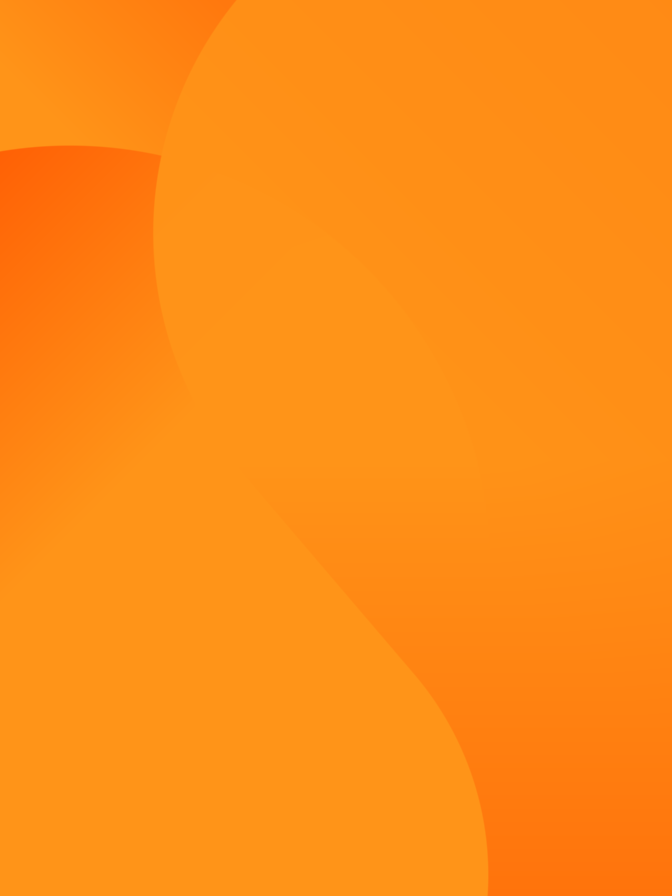
A WebGL 1 fragment shader for this background:

```glsl
precision highp float;

uniform vec2 u_resolution;

#define LIGHT vec3(1.0, 0.582, 0.095)
#define DEEP vec3(1.0, 0.38, 0.02)
#define DISC vec3(0.078, 0.3685, 0.469)
#define UPPER_BEND vec3(0.581, 0.740, 0.410)
#define LOWER_BEND vec3(0.200, 0.0234, 0.345)
#define VEIL_OPACITY 0.94

// Linear ramp from 0 at a to 1 at b
float ramp(float a, float b, float x) {
  return clamp((x - a) / (b - a), 0.0, 1.0);
}

// Positive inside a circle given as centre and radius
float circleDepth(vec2 p, vec3 circle) {
  return circle.z - length(p - circle.xy);
}

// Positive to the right of two opposing arcs joined by their common tangent
float waveDepth(vec2 p) {
  vec2 span = LOWER_BEND.xy - UPPER_BEND.xy;
  float spanLength = length(span);
  vec2 axis = span / spanLength;
  float c = (UPPER_BEND.z + LOWER_BEND.z) / spanLength;
  float s = sqrt(1.0 - c * c);
  vec2 normal = vec2(c * axis.x + s * axis.y, c * axis.y - s * axis.x);
  vec2 tangent = vec2(-normal.y, normal.x);

  if (dot(p - UPPER_BEND.xy, tangent) < 0.0) return circleDepth(p, UPPER_BEND);
  if (dot(p - LOWER_BEND.xy, tangent) > 0.0) return -circleDepth(p, LOWER_BEND);
  return UPPER_BEND.z - dot(p - UPPER_BEND.xy, normal);
}

void main() {
  vec2 p = gl_FragCoord.xy / u_resolution.y;
  float pixel = 1.0 / u_resolution.y;
  float falling = p.x + 1.0 - p.y;
  float rising = p.x + p.y - 1.0;

  // Coverage of the two shapes
  float disc = smoothstep(-pixel, pixel, circleDepth(p, DISC));
  float wave = smoothstep(-pixel, pixel, waveDepth(p));

  // Tone runs from 0 (light) to 1 (deep)
  float backdropTone = 0.55 * ramp(-0.078, 0.247, rising);
  float discTone = ramp(0.17, 0.68, falling);
  float tone = mix(backdropTone, 1.0 - discTone, disc);

  // Translucent wave: faint diagonal above, strong fade below
  float sheen = 0.03 + 0.145 * ramp(0.05, 0.75, rising);
  float waveTone = sheen * mix(1.0, 0.3, disc * ramp(0.38, 0.48, p.y));
  waveTone = mix(0.02, waveTone, ramp(0.2, 0.48, p.y));
  waveTone += 0.67 * ramp(0.486, 0.0, p.y);
  tone = mix(tone, waveTone, wave * VEIL_OPACITY);

  gl_FragColor = vec4(mix(LIGHT, DEEP, tone), 1.0);
}
```
